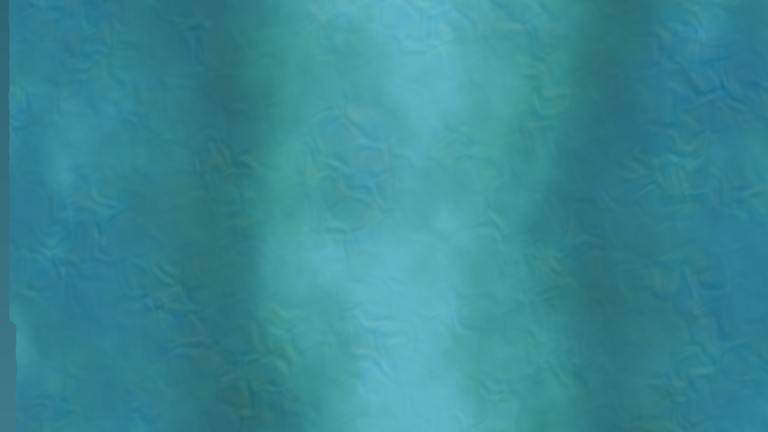
This background is drawn by a WebGL 1 fragment shader. Its source:

```glsl
precision highp float;
// Soft teal and blue haze: a bright vertical band between two dark flanks,
// broken up by layered gradient noise, with small embossed ripples in patches
// and a narrow, slightly ragged grey strip along the left side.

uniform vec2 u_resolution;

#define BAND_LIGHT 0.32      // lift of the wide central band
#define CORE_LIGHT 0.23      // extra lift along its core
#define FLANK_DARK 0.27      // depth of the two dark flanks
#define CLOUD_CONTRAST 0.55  // strength of the large soft clouds
#define WISP_CONTRAST 0.22   // strength of the medium wisps
#define RIPPLE_SCALE 27.0    // ripples per canvas height
#define RIPPLE_CONTRAST 0.05
#define STRIP_WIDTH 0.012    // share of the canvas width
#define STRIP_STEP 0.009     // widening of the strip near the bottom

float hash(vec2 cell) {
  return fract(sin(dot(cell, vec2(127.1, 311.7))) * 43758.5453);
}

// Slope of a random direction at a grid corner.
float cornerSlope(vec2 cell, vec2 offset) {
  float angle = 6.2832 * hash(cell);
  return dot(vec2(cos(angle), sin(angle)), offset);
}

// Gradient noise, centred on 0.5.
float noise(vec2 p) {
  vec2 cell = floor(p);
  vec2 f = fract(p);
  vec2 s = f * f * f * (f * (f * 6.0 - 15.0) + 10.0);
  vec2 e = vec2(1.0, 0.0);
  float low = mix(cornerSlope(cell, f), cornerSlope(cell + e.xy, f - e.xy), s.x);
  float high = mix(cornerSlope(cell + e.yx, f - e.yx), cornerSlope(cell + e.xx, f - e.xx), s.x);
  return 0.5 + 0.9 * mix(low, high, s.y);
}

// Layered noise, turned between octaves to hide the grid; about 0 to 1.
float clouds(vec2 p) {
  float sum = 0.0;
  float weight = 0.55;
  for (int i = 0; i < 4; i++) {
    sum += weight * (noise(p) - 0.5);
    p = mat2(1.6, 1.2, -1.2, 1.6) * p + 7.3;
    weight *= 0.5;
  }
  return 0.5 + sum;
}

float bell(float offset, float width) {
  float d = offset / width;
  return exp(-d * d);
}

// Curled height field for the ripples, in two sizes.
float rippleHeight(vec2 p) {
  vec2 bend = vec2(noise(p * 0.6 + 3.3), noise(p * 0.6 + 19.7));
  p += 1.6 * bend;
  return noise(p) + 0.45 * noise(mat2(1.6, 1.2, -1.2, 1.6) * p + 5.1);
}

// Dark to bright colours; blueness shifts the shadows from green to blue.
vec3 hazeColour(float light, float blueness) {
  vec3 deep = mix(vec3(0.17, 0.43, 0.45), vec3(0.16, 0.44, 0.56), blueness);
  vec3 middle = mix(vec3(0.20, 0.52, 0.52), vec3(0.18, 0.50, 0.60), blueness);
  vec3 pale = mix(vec3(0.27, 0.62, 0.61), vec3(0.30, 0.62, 0.69), blueness);
  vec3 bright = vec3(0.37, 0.70, 0.76);
  vec3 colour = mix(deep, middle, clamp(light / 0.38, 0.0, 1.0));
  colour = mix(colour, pale, smoothstep(0.3, 0.7, light));
  return mix(colour, bright, smoothstep(0.62, 1.0, light));
}

void main() {
  vec2 uv = gl_FragCoord.xy / u_resolution;
  vec2 p = gl_FragCoord.xy / u_resolution.y;

  // Wide vertical layout, swaying slightly with height.
  float x = uv.x + 0.07 * (noise(p * vec2(1.5, 2.2) + 31.4) - 0.5);
  float band = smoothstep(0.30, 0.47, x) * (1.0 - smoothstep(0.64, 0.80, x));
  float core = bell(x - 0.49 - 0.06 * uv.y, 0.09);
  float flanks = bell(x - 0.29, 0.07) + bell(x - 0.81, 0.06);

  // Large clouds and finer wisps.
  float cloud = clouds(p * vec2(4.0, 2.8) + 12.6) - 0.5;
  float wisp = clouds(p * vec2(9.0, 8.0) + 47.2) - 0.5;
  float light = 0.34 + BAND_LIGHT * band + CORE_LIGHT * core - FLANK_DARK * flanks
              + CLOUD_CONTRAST * cloud + WISP_CONTRAST * wisp;

  // A soft shadow and a glow just left of the core.
  light -= 0.30 * bell(length((uv - vec2(0.46, 0.56)) * vec2(1.3, 1.0)), 0.10);
  light += 0.20 * bell(length((uv - vec2(0.39, 0.60)) * vec2(1.5, 1.0)), 0.09);

  // Blue gathers at the sides and along the core.
  float blueness = 0.12 + 0.6 * smoothstep(0.22, 0.42, abs(x - 0.53)) + 0.4 * core
                 + 1.1 * (clouds(p * 3.2 + 63.8) - 0.5);
  vec3 colour = hazeColour(light, clamp(blueness, 0.0, 1.0));

  // Embossed ripples with a faint warm tint, only in patches.
  vec2 q = mat2(0.8, 0.6, -0.6, 0.8) * p * RIPPLE_SCALE;
  float relief = rippleHeight(q) - rippleHeight(q + vec2(0.05, -0.32));
  float patches = smoothstep(0.4, 0.75, noise(p * 5.0 + 81.5));
  colour += RIPPLE_CONTRAST * relief * mix(0.3, 1.0, patches) * vec3(1.2, 1.0, 0.7);
  colour += 0.03 * patches * (noise(q * 0.7 + 9.2) - 0.5) * vec3(1.5, 0.4, -1.2);

  // Left strip, with a rounded step and a ragged edge.
  float stripEdge = STRIP_WIDTH + STRIP_STEP * (1.0 - smoothstep(0.245, 0.262, uv.y))
                  + 0.002 * (noise(vec2(uv.y * 45.0, 5.5)) - 0.5);
  float soften = 1.0 / u_resolution.x;
  float strip = 1.0 - smoothstep(stripEdge - soften, stripEdge + soften, uv.x);
  vec3 stripColour = mix(vec3(0.24, 0.48, 0.53), vec3(0.18, 0.40, 0.46), uv.y);
  colour = mix(colour, stripColour, strip);

  gl_FragColor = vec4(colour, 1.0);
}
```
